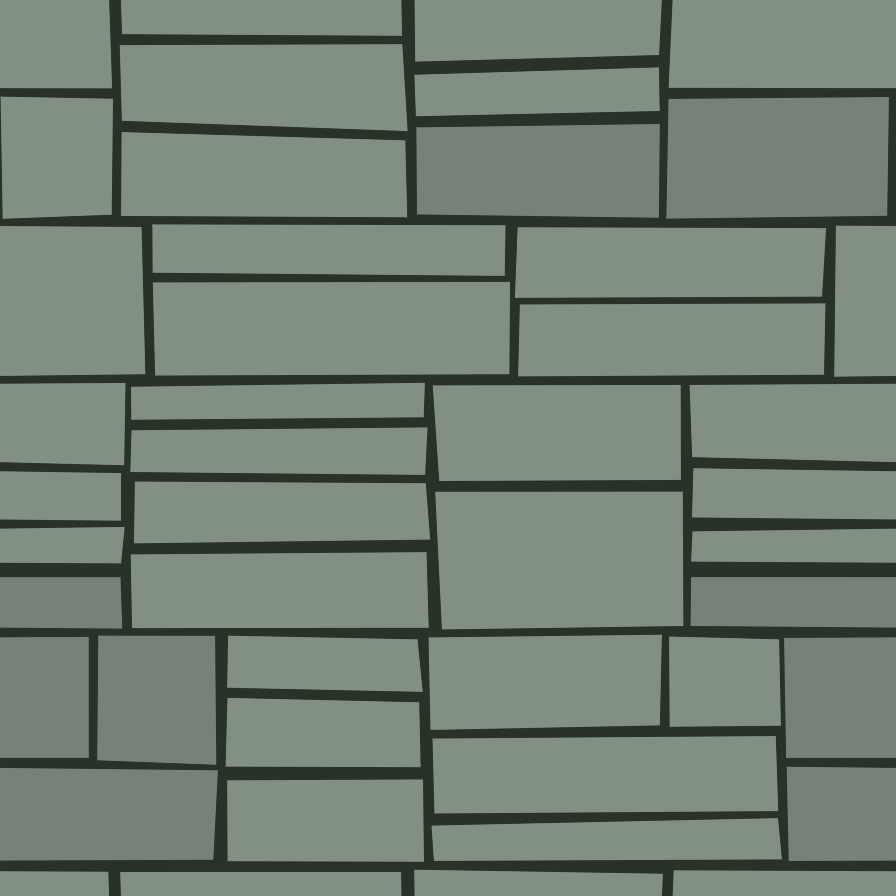
Give the GLSL for this texture, as a WebGL 1 fragment shader.

```glsl
precision highp float;
// Dry stone wall: flat green-grey slabs of uneven size parted by dark, slightly crooked joints.
uniform vec2 u_resolution;

float hash(float n) {
  return fract(sin(n * 12.9898 + 4.137) * 43758.5453);
}

vec2 hash2(float n) {
  return vec2(hash(n), hash(n + 7.31));
}

// Height of the lower edge of a course; four courses per canvas, repeating.
float courseEdge(float course) {
  return (course + 0.4 * hash(mod(course, 4.0) + 2.6)) / 4.0;
}

// Joint half width along one side, tapering from end to end.
float taper(float seed, float t) {
  vec2 ends = hash2(seed);
  return 0.0024 + 0.0064 * mix(ends.x, ends.y, clamp(t, 0.0, 1.0));
}

void main() {
  float side = min(u_resolution.x, u_resolution.y);
  vec2 p = gl_FragCoord.xy / side;

  // Find the course, then shift it sideways so its ends do not line up.
  float course = floor(p.y * 4.0);
  if (p.y < courseEdge(course)) course -= 1.0;
  float seed = 3.7 + 11.3 * mod(course, 4.0);
  p.x = fract(p.x + hash(seed + 0.9));
  vec2 lo = vec2(0.0, courseEdge(course));
  vec2 hi = vec2(1.0, courseEdge(course + 1.0));

  // Distances to the lower-left and upper-right sides of the stone.
  vec2 toLo = p - lo;
  vec2 toHi = hi - p;

  // Split the course again and again with slightly tilted cuts.
  for (int i = 0; i < 7; i++) {
    vec2 size = hi - lo;
    vec2 middle = 0.5 * (lo + hi);
    float maxArea = mix(0.025, 0.07, hash(seed + 1.3));
    if (size.x < 0.55 && size.x * size.y < maxArea) break;

    bool upright = size.x > 0.55 || size.x > size.y * mix(1.5, 6.0, hash(seed + 2.1));
    if (!upright && size.y < 0.11) break;

    float ratio = mix(0.33, 0.67, hash(seed + 3.7));
    float tilt = 0.05 * (hash(seed + 4.9) - 0.5);
    float branch = 0.0;
    if (upright) {
      float cut = mix(lo.x, hi.x, ratio);
      float d = p.x - cut - tilt * (p.y - middle.y);
      if (d > 0.0) { lo.x = cut; toLo.x = d; branch = 1.0; }
      else { hi.x = cut; toHi.x = -d; }
    } else {
      float cut = mix(lo.y, hi.y, ratio);
      float d = p.y - cut - tilt * (p.x - middle.x);
      if (d > 0.0) { lo.y = cut; toLo.y = d; branch = 1.0; }
      else { hi.y = cut; toHi.y = -d; }
    }
    seed = 90.0 * hash(seed + 5.3 + 17.0 * branch);
  }

  // Pull each side of the stone inwards by its own crooked amount.
  vec2 along = (p - lo) / (hi - lo);
  toLo -= vec2(taper(seed + 10.0, along.y), taper(seed + 20.0, along.x));
  toHi -= vec2(taper(seed + 30.0, along.y), taper(seed + 40.0, along.x));
  float inside = min(min(toLo.x, toLo.y), min(toHi.x, toHi.y));

  // A few stones are a duller grey.
  vec3 joint = vec3(0.16, 0.196, 0.16);
  vec3 greenStone = vec3(0.508, 0.565, 0.506);
  vec3 greyStone = vec3(0.47, 0.505, 0.47);
  vec3 stone = mix(greenStone, greyStone, step(0.83, hash(seed + 50.0)));

  float pixel = 0.6 / side;
  gl_FragColor = vec4(mix(joint, stone, smoothstep(-pixel, pixel, inside)), 1.0);
}
```
